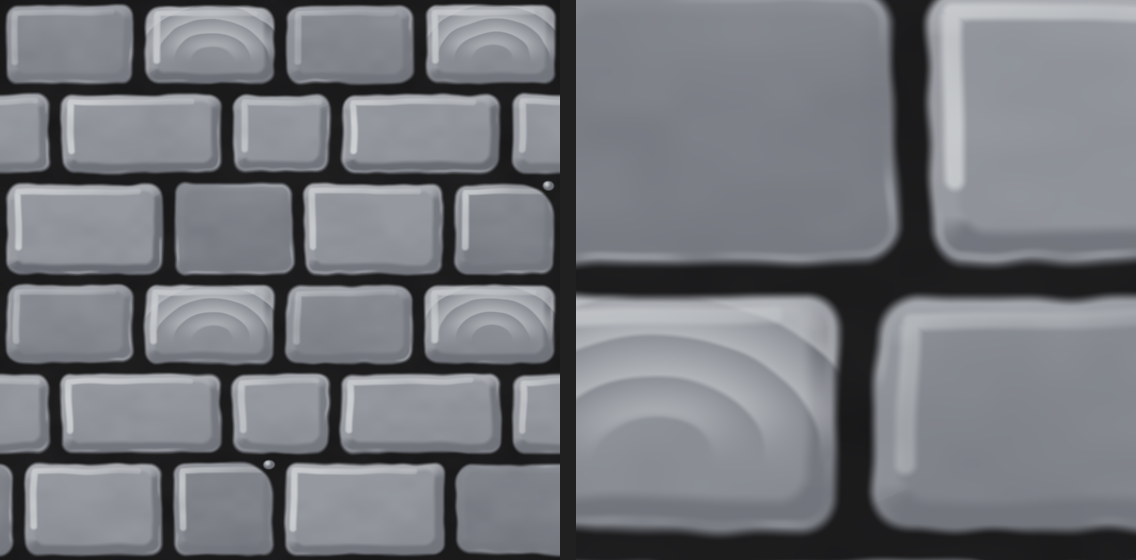
Left, the full canvas; right, a detail of the centre.
Give the GLSL for this texture, as a three.js fragment shader.

```glsl
// Rounded grey stone bricks with painted glossy bevels, set in dark mortar.
varying vec2 vUv;

float hash(vec2 p) {
  return fract(sin(dot(p, vec2(127.1, 311.7))) * 43758.5453);
}

// Value noise with n cells across the canvas, wrapping at its edges.
float noise(vec2 p, vec2 n) {
  vec2 i = floor(p * n), f = fract(p * n);
  f = f * f * (3.0 - 2.0 * f);
  return mix(
    mix(hash(mod(i, n)), hash(mod(i + vec2(1, 0), n)), f.x),
    mix(hash(mod(i + vec2(0, 1), n)), hash(mod(i + 1.0, n)), f.x), f.y);
}

float roundBox(vec2 p, vec2 size, float r) {
  vec2 e = abs(p) - size + r;
  return length(max(e, 0.0)) + min(max(e.x, e.y), 0.0) - r;
}

// Soft brush stroke from a to b.
float stroke(vec2 p, vec2 a, vec2 b, float r) {
  vec2 ab = b - a;
  float t = clamp(dot(p - a, ab) / dot(ab, ab), 0.0, 1.0);
  return 1.0 - smoothstep(r * 0.4, r * 1.4, length(p - a - ab * t));
}

float pick(vec4 v, float i) {
  return i < 0.5 ? v.x : i < 1.5 ? v.y : i < 2.5 ? v.z : v.w;
}

vec4 pickRow(vec4 a, vec4 b, vec4 c, float row) {
  return row < 0.5 ? a : row < 1.5 ? b : c;
}

void main() {
  vec3 mortar = vec3(0.10, 0.10, 0.105);
  vec3 shadow = vec3(0.44, 0.45, 0.48);
  vec3 stone = vec3(0.57, 0.585, 0.61);
  vec3 light = vec3(0.67, 0.68, 0.70);
  vec3 glint = vec3(0.79, 0.80, 0.81);

  // Hand-drawn wobble; y runs downwards from here.
  vec2 uv = vec2(vUv.x, 1.0 - vUv.y);
  float smear = noise(uv, vec2(14, 22)) * 0.6 + noise(uv, vec2(37, 51)) * 0.4;
  vec2 p = uv + 0.005 * (vec2(noise(uv, vec2(17)), noise(uv, vec2(19))) - 0.5);
  p = fract(p);

  // Three courses, laid twice; the third shifts by half the canvas.
  float lower = step(0.5, p.y);
  float y = mod(p.y, 0.5);
  float row = step(0.159, y) + step(0.319, y);
  float x = fract(p.x - (row < 0.5 ? 0.0 : row < 1.5 ? 0.099 : 0.5 * lower));
  vec4 joints = pickRow(vec4(0, 0.249, 0.5, 0.749), vec4(0, 0.306, 0.5, 0.806),
                        vec4(0, 0.303, 0.534, 0.80), row);
  float col = dot(step(joints.yzw, vec3(x)), vec3(1));
  vec2 lo = vec2(pick(joints, col), pick(vec4(0, 0.159, 0.319, 0.5), row));
  vec2 hi = vec2(pick(vec4(joints.yzw, 1), col), pick(vec4(0.159, 0.319, 0.5, 0.5), row));
  float rnd = hash(vec2(col + 4.0 * lower, row + 3.0));

  // Brick outline, with one broad shoulder on the last brick of course three.
  vec2 size = 0.5 * (hi - lo) - vec2(0.0085, 0.0075) - 0.0015 * rnd;
  vec2 q = vec2(x, y) - 0.5 * (lo + hi);
  bool shoulder = row > 1.5 && col > 2.5;
  float radius = shoulder && q.x > 0.0 && q.y < 0.0 ? 0.06 : 0.021 + 0.008 * rnd;
  float d = roundBox(q, size, radius) + 0.003 * (noise(uv, vec2(43)) - 0.5);

  // Face tone and gloss of each kind of brick.
  float gloss = pick(pickRow(vec4(0.5, 0.85, 0.5, 0.85), vec4(1, 0.75, 1, 0.8),
                             vec4(1, 0, 0.95, 0.85), row), col);
  float tone = pick(pickRow(vec4(0.6, 0.8, 0.6, 0.8), vec4(0.95, 1, 0.95, 1),
                            vec4(1, 0.35, 1, 0.4), row), col);
  tone += 0.35 * (smear - 0.5) - 0.16 * q.y / size.y;
  vec3 color = mix(shadow, stone, clamp(tone, 0.0, 1.1));

  // Bevel lit from the upper left.
  vec2 n = max(abs(q) - size + 0.03, 0.0) * sign(q);
  float lit = dot(n, vec2(-0.4, -0.9)) / max(length(n), 0.0001);
  float inner = roundBox(q + vec2(0.0, 0.003), size - vec2(0.019, 0.017), 0.018);
  float bevel = smoothstep(-0.005, 0.005, inner + 0.004 * (smear - 0.5));
  vec3 bevelColor = mix(shadow, light, smoothstep(-0.6, 1.0, lit)) - 0.05 * rnd * step(lit, 0.0);
  color = mix(color, bevelColor, bevel * (0.12 + 0.8 * gloss) * (shoulder ? 0.5 : 1.0));

  // Nested arcs of reflected light on every second brick of course one.
  if (row < 0.5 && mod(col, 2.0) > 0.5) {
    float arc = length((q - vec2(0.005, 0.03)) / vec2(0.085, 0.065));
    float band = fract(arc * 2.7 - 0.2 + 0.2 * smear);
    float sheen = smoothstep(0.0, 0.15, band) * (1.0 - band) * smoothstep(0.35, 0.5, arc);
    color = mix(color, glint, 0.65 * sheen * (1.0 - smoothstep(-0.01, 0.035, q.y)));
  }

  // Highlight strokes down the left and along the top, and a worn rim.
  vec2 corner = -size + vec2(0.016 + 0.008 * rnd, 0.015);
  float down = stroke(q, corner + vec2(0.0, 0.004), corner + vec2(0.0, size.y * 1.2), 0.0065);
  float along = stroke(q, corner, corner + vec2(size.x * 1.5, -0.001), 0.0055);
  along *= 1.0 - 0.6 * smoothstep(-size.x, size.x, q.x);
  color = mix(color, glint, gloss * max(down, along) * (0.75 + 0.4 * smear));
  float rim = smoothstep(-0.011, -0.007, d) * (1.0 - smoothstep(-0.006, -0.002, d));
  color = mix(color, light, 0.5 * rim * smoothstep(0.4, 0.8, smear));

  // Soft brick edge over smudged mortar.
  vec3 wall = mix(mortar + 0.03 * (smear - 0.3), color, 1.0 - smoothstep(-0.006, 0.002, d));

  // Pebble wedged above the broad shoulder.
  vec2 g = vec2(x, y) - vec2(0.979, 0.331);
  vec3 pebble = mix(shadow, glint, 1.0 - smoothstep(0.0, 0.009, length(g + 0.003)));
  wall = mix(wall, pebble, 1.0 - smoothstep(0.007, 0.0115, length(g * vec2(0.9, 1.1))));

  gl_FragColor = vec4(wall, 1.0);
}
```
